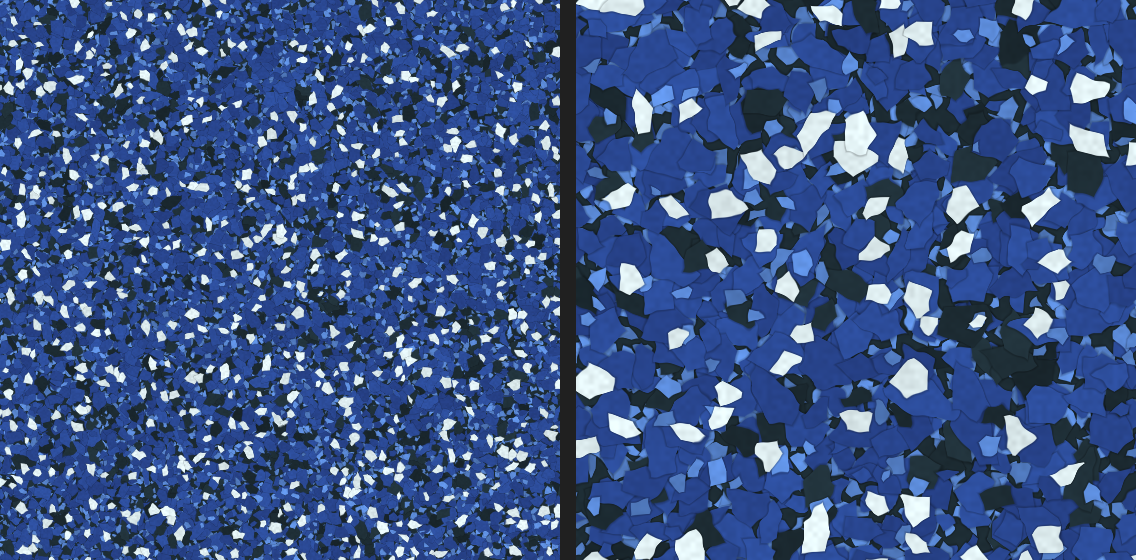
Left, the full canvas; right, a detail of the centre.
Reproduce this texture procedurally as a Shadertoy shader.

```glsl
const vec3 DARK = vec3(0.115, 0.175, 0.205);
const vec3 BLUE_DEEP = vec3(0.145, 0.245, 0.515);
const vec3 BLUE_BRIGHT = vec3(0.185, 0.320, 0.640);
const vec3 LIGHT_BLUE = vec3(0.360, 0.545, 0.850);
const vec3 WHITE = vec3(0.890, 0.950, 0.960);

const float BLUE_SHARE = 0.77;     // of the large chips, the rest is dark
const float LIGHT_SHARE = 0.82;    // of the small fragments, the rest is blue
const float RAGGED = 0.0032;       // edge displacement
const float RAGGED_FREQ = 150.0;
const float RIM_WIDTH = 0.0016;    // shaded gap around a chip
const float RIM_SHADE = 0.78;
const float GRAIN = 0.10;
const float GRAIN_FREQ = 330.0;
const float TAU = 6.2831853;
const int SIDES = 5;

// Chip families
const int LARGE = 0;
const int FRAGMENT = 1;
const int PALE = 2;

float hash(vec2 p) {
    return fract(sin(dot(p, vec2(127.1, 311.7))) * 43758.5453);
}

vec2 hash2(vec2 p) {
    return vec2(hash(p), hash(p + 57.3));
}

float noise(vec2 p) {
    vec2 i = floor(p), f = fract(p);
    f = f * f * (3.0 - 2.0 * f);
    return mix(mix(hash(i), hash(i + vec2(1, 0)), f.x),
               mix(hash(i + vec2(0, 1)), hash(i + vec2(1, 1)), f.x), f.y);
}

// Signed distance to a random, slightly stretched convex polygon
float chipDistance(vec2 q, float radius, vec2 id) {
    float turn = TAU * hash(id + 3.1);
    float stretch = mix(1.0, 1.35, hash(id + 5.7));
    q = mat2(cos(turn), sin(turn), -sin(turn), cos(turn)) * q;
    q *= vec2(stretch, 1.0 / stretch);
    float d = length(q) - 1.4 * radius;
    for (int k = 0; k < SIDES; k++) {
        vec2 h = hash2(id + 11.3 * float(k + 1));
        float a = TAU * (float(k) + 0.7 * h.x) / float(SIDES);
        d = max(d, dot(q, vec2(cos(a), sin(a))) - radius * mix(0.6, 1.1, h.y));
    }
    return d;
}

vec3 chipColor(int family, vec2 id) {
    float pick = hash(id + 21.9);
    float tone = hash(id + 33.7);
    vec3 blue = mix(BLUE_DEEP, BLUE_BRIGHT, tone);
    if (family == PALE) return WHITE * mix(0.94, 1.03, tone);
    if (family == FRAGMENT)
        return pick < LIGHT_SHARE ? LIGHT_BLUE * mix(0.82, 1.1, tone) : blue;
    return pick < BLUE_SHARE ? blue : DARK * mix(0.8, 1.2, tone);
}

// Paints one layer of jittered chips over the colour below
void scatter(inout vec3 col, vec2 uv, int family, float cells,
             float radius, float presence, float seed) {
    vec2 p = uv * cells + seed * 0.37;
    vec2 cell = floor(p);
    float edge = 0.7 * cells / iResolution.y;
    for (int j = -1; j <= 1; j++)
    for (int i = -1; i <= 1; i++) {
        vec2 c = cell + vec2(i, j);
        vec2 id = c + seed * 17.0;
        if (hash(id + 41.3) > presence) continue;
        vec2 center = c + mix(vec2(0.1), vec2(0.9), hash2(id));
        float size = radius * mix(0.55, 1.15, hash(id + 8.8));
        float d = chipDistance(p - center, size, id);
        col *= mix(RIM_SHADE, 1.0, smoothstep(0.0, RIM_WIDTH * cells, d));
        col = mix(col, chipColor(family, id), smoothstep(edge, -edge, d));
    }
}

void mainImage(out vec4 fragColor, in vec2 fragCoord) {
    vec2 uv = fragCoord / iResolution.y;

    // Ragged outlines
    vec2 w = uv * RAGGED_FREQ;
    vec2 p = uv + RAGGED * (vec2(noise(w), noise(w + 71.7)) - 0.5);

    // Layers from bottom to top
    vec3 col = DARK;
    scatter(col, p, FRAGMENT, 88.0, 0.54, 0.90, 1.0);
    scatter(col, p, LARGE, 48.0, 0.56, 1.00, 2.0);
    scatter(col, p, LARGE, 43.0, 0.55, 1.00, 3.0);
    scatter(col, p, FRAGMENT, 80.0, 0.46, 0.13, 4.0);
    scatter(col, p, PALE, 40.0, 0.38, 0.37, 5.0);

    // Fine rubber grain
    col *= 1.0 + GRAIN * (noise(uv * GRAIN_FREQ) - 0.5);
    fragColor = vec4(clamp(col, 0.0, 1.0), 1.0);
}
```
